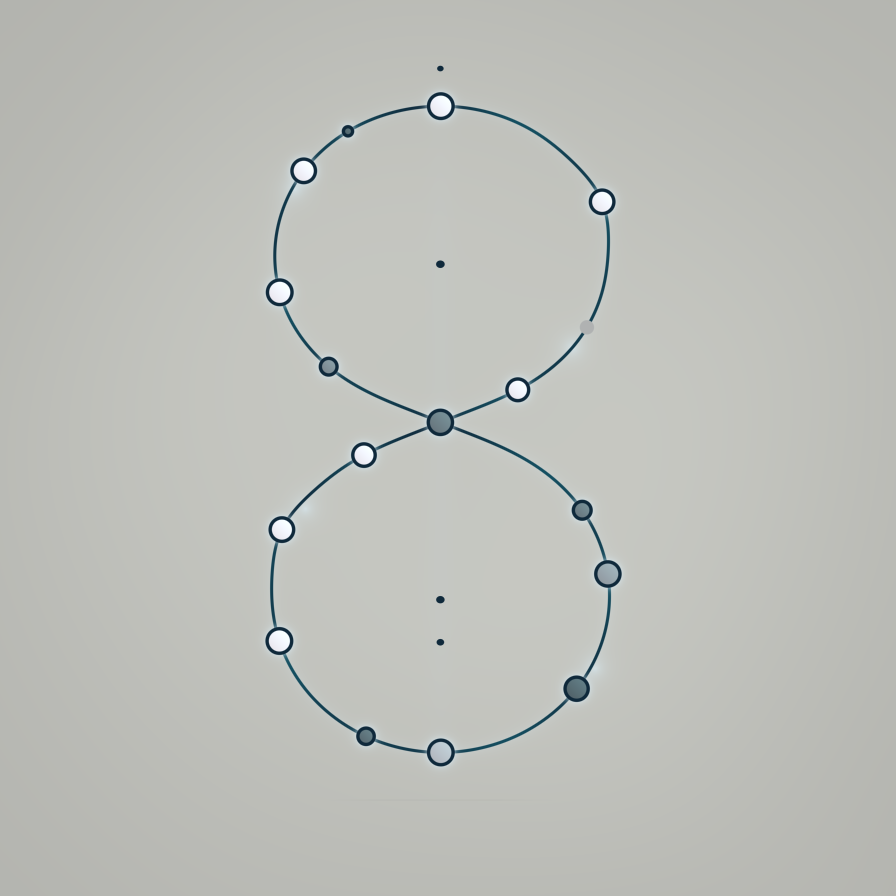
Give the GLSL for this background, as a three.js fragment shader.

```glsl
varying vec2 vUv;

const float PI = 3.14159265;

// Loop geometry
const vec2 UPPER_CENTER = vec2(0.492, 0.7057);
const vec2 LOWER_CENTER = vec2(0.492, 0.349);
const vec2 CROSSING = vec2(0.4915, 0.5286);
const vec3 UPPER_SHAPE = vec3(0.1748, 0.0101, 0.0111); // mean radius, widening, drop
const vec3 LOWER_SHAPE = vec3(0.1800, 0.0075, 0.0163);
const vec2 UPPER_BULGE = vec2(1.94, 0.0065);           // angle, height
const vec2 LOWER_BULGE = vec2(-1.245, 0.006);
const float BULGE_WIDTH = 0.25;
const float CUSP_HEIGHT = 0.0234;
const float CUSP_FALLOFF = 0.32;
const float LINE_HALF_WIDTH = 0.0017;
const float RING_WIDTH = 0.0038;

// Palette
const vec3 PAPER = vec3(0.773, 0.778, 0.755);
const vec3 PAPER_EDGE = vec3(0.705, 0.708, 0.688);
const vec3 NAVY = vec3(0.06, 0.16, 0.23);
const vec3 TEAL = vec3(0.08, 0.31, 0.38);
const vec3 SLATE = vec3(0.34, 0.43, 0.46);
const vec3 PEARL = vec3(0.95, 0.96, 0.99);
const vec3 SILVER = vec3(0.69, 0.70, 0.70);
const vec3 GLOW = vec3(0.86, 0.94, 0.98);

// Beads: angle from the crossing, radius, fill tone
const int BEADS = 7;
const vec3 UPPER_BEADS[BEADS] = vec3[BEADS](
  vec3(PI, 0.0156, 1.0), vec3(1.937, 0.0150, 1.0), vec3(0.548, 0.0140, 1.0),
  vec3(-0.828, 0.0112, 0.28), vec3(-1.395, 0.0156, 1.0),
  vec3(-2.166, 0.0150, 1.0), vec3(-2.530, 0.0070, 0.0));
const int LOWER_COUNT = 8;
const vec3 LOWER_BEADS[LOWER_COUNT] = vec3[LOWER_COUNT](
  vec3(-0.540, 0.0144, 1.0), vec3(-1.245, 0.0150, 1.0), vec3(-1.914, 0.0156, 1.0),
  vec3(-2.687, 0.0110, 0.06), vec3(PI, 0.0156, 0.64), vec3(2.231, 0.0148, 0.02),
  vec3(1.515, 0.0154, 0.43), vec3(1.094, 0.0118, 0.16));
const float SILVER_ANGLE = 1.16;

// Axis dots: height, radius
const vec2 DOTS[4] = vec2[4](vec2(0.9235, 0.0036), vec2(0.7051, 0.0048),
  vec2(0.3307, 0.0047), vec2(0.2832, 0.0042));
const vec2 GLINTS[4] = vec2[4](vec2(0.341, 0.432), vec2(0.664, 0.254),
  vec2(0.639, 0.612), vec2(0.329, 0.789));

float cover(float d, float px) {
  return 1.0 - smoothstep(-0.75 * px, 0.75 * px, d);
}

float loopRadius(float angle, vec3 shape, vec2 bulge) {
  float offset = (angle - bulge.x) / BULGE_WIDTH;
  return shape.x - shape.y * cos(2.0 * angle) - shape.z * cos(angle)
    + CUSP_HEIGHT * exp(-abs(angle) / CUSP_FALLOFF)
    + bulge.y * exp(-offset * offset);
}

// side is -1 when the cusp points down and 1 when it points up
float loopDistance(vec2 q, float side, vec3 shape, vec2 bulge) {
  float angle = atan(q.x, q.y * side);
  float radius = loopRadius(angle, shape, bulge);
  float slope = (loopRadius(angle + 0.01, shape, bulge) - radius) / (0.01 * radius);
  return abs(length(q) - radius) / sqrt(1.0 + slope * slope);
}

vec2 onLoop(float angle, vec2 center, float side, vec3 shape, vec2 bulge) {
  return center + vec2(sin(angle), side * cos(angle)) * loopRadius(angle, shape, bulge);
}

vec3 drawBead(vec3 col, vec2 q, float radius, float tone, float px) {
  float d = length(q) - radius;
  col = mix(col, GLOW, 0.45 * exp(-max(d, 0.0) / 0.0035));
  col = mix(col, NAVY, cover(d, px));
  vec3 fill = mix(SLATE, PEARL, tone);
  fill += vec3(0.03, 0.05, 0.05) * (q.x + q.y) / radius;
  return mix(col, fill, cover(d + RING_WIDTH, px));
}

void main() {
  vec2 p = vUv;
  float px = max(fwidth(p.x), 0.0001);

  // Paper with soft vignette, axis sheen and faint base line
  vec3 col = mix(PAPER, PAPER_EDGE, smoothstep(0.15, 0.75, length(p - vec2(0.52, 0.5))));
  col += 0.003 * sin(p.x * 9.0 + 2.0 * sin(p.y * 5.0));
  float axis = (p.x - CROSSING.x) / 0.014;
  col += vec3(0.0, 0.004, 0.01) * exp(-axis * axis) * smoothstep(0.48, 0.2, abs(p.y - 0.5));
  col -= 0.018 * cover(abs(p.y - 0.107) - 0.0008, px) * smoothstep(0.14, 0.05, abs(p.x - 0.488));

  // Glints beside the line
  for (int i = 0; i < 4; i++) {
    col = mix(col, GLOW, 0.6 * exp(-length(p - GLINTS[i]) / 0.009));
  }

  // Two looped strands with a pale halo
  float d = min(loopDistance(p - UPPER_CENTER, -1.0, UPPER_SHAPE, UPPER_BULGE),
                loopDistance(p - LOWER_CENTER, 1.0, LOWER_SHAPE, LOWER_BULGE));
  col = mix(col, GLOW, 0.2 * exp(-d / 0.006));
  float tint = 0.5 + 0.3 * sin(p.x * 31.0 + p.y * 17.0) + 0.2 * sin(p.y * 47.0 - p.x * 13.0);
  col = mix(col, mix(NAVY, TEAL, tint), cover(d - LINE_HALF_WIDTH, px));

  // Beads on both loops and at the crossing
  for (int i = 0; i < BEADS; i++) {
    vec3 b = UPPER_BEADS[i];
    vec2 c = onLoop(b.x, UPPER_CENTER, -1.0, UPPER_SHAPE, UPPER_BULGE);
    col = drawBead(col, p - c, b.y, b.z, px);
  }
  for (int i = 0; i < LOWER_COUNT; i++) {
    vec3 b = LOWER_BEADS[i];
    vec2 c = onLoop(b.x, LOWER_CENTER, 1.0, LOWER_SHAPE, LOWER_BULGE);
    col = drawBead(col, p - c, b.y, b.z, px);
  }
  col = drawBead(col, p - CROSSING, 0.0154, 0.16, px);
  vec2 silver = onLoop(SILVER_ANGLE, UPPER_CENTER, -1.0, UPPER_SHAPE, UPPER_BULGE);
  col = mix(col, SILVER, cover(length(p - silver) - 0.008, px));

  // Dots along the axis
  for (int i = 0; i < 4; i++) {
    vec2 q = p - vec2(CROSSING.x, DOTS[i].x);
    col = mix(col, NAVY, cover(length(q * vec2(1.0, 1.15)) - DOTS[i].y, px));
  }

  gl_FragColor = vec4(col, 1.0);
}
```
